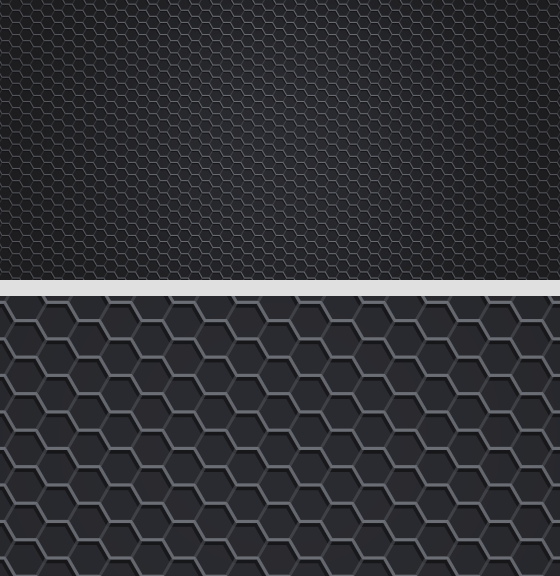
Top: the whole. Bottom: its middle third, enlarged.
Write a Shadertoy shader that draws this pattern.

```glsl
// Dark honeycomb mesh: bevelled hexagon outlines over a softly lit charcoal panel.

const float ROWS = 23.0;                     // hexagons down the canvas
const vec2 CELL = vec2(1.7320508, 1.0);      // staggered lattice period
const vec2 PHASE = vec2(0.45, 0.16);         // centre of the first cell
const vec2 LIGHT_DIR = vec2(0.5, 0.8660254); // light from the upper right

// Position relative to the nearest hexagon centre
vec2 hexLocal(vec2 p) {
    vec2 a = mod(p + 0.5 * CELL, CELL) - 0.5 * CELL;
    vec2 b = mod(p, CELL) - 0.5 * CELL;
    return dot(a, a) < dot(b, b) ? a : b;
}

// Distances to the flat, falling and rising edge pairs
vec3 edgeDistances(vec2 q) {
    return 0.5 - abs(vec3(q.y,
                          dot(q, vec2(0.8660254, 0.5)),
                          dot(q, vec2(0.8660254, -0.5))));
}

// Strongest wire coverage, weighted by edge orientation
float wire(vec2 p, float halfWidth, float blur, vec3 weights) {
    vec3 d = edgeDistances(hexLocal(p));
    vec3 cover = clamp((halfWidth - d) / blur + 0.5, 0.0, 1.0) * weights;
    return max(cover.x, max(cover.y, cover.z));
}

// Charcoal panel, brighter in the middle and darker at the sides
vec3 panel(vec2 uv) {
    float r = length((uv - 0.5) * vec2(2.0, 1.1));
    vec3 centre = vec3(0.165, 0.168, 0.188);
    vec3 rim = vec3(0.112, 0.113, 0.122);
    return mix(centre, rim, smoothstep(0.05, 1.05, r));
}

void mainImage(out vec4 fragColor, in vec2 fragCoord) {
    vec2 uv = fragCoord / iResolution.xy;
    vec2 p = fragCoord / iResolution.y * ROWS - PHASE;
    float pixel = ROWS / iResolution.y;

    vec3 color = panel(uv);
    float glow = 1.0 - 0.22 * smoothstep(0.2, 1.0, abs(uv.x * 2.0 - 1.0));

    // Recess below and left of each wire
    float shade = wire(p + LIGHT_DIR * 0.11, 0.05, pixel, vec3(1.0, 0.9, 0.35));
    color = mix(color, vec3(0.075, 0.075, 0.085), 0.85 * shade);

    // Lit wires: edges parallel to the light stay dim
    float lit = wire(p, 0.043, pixel, vec3(1.0, 0.9, 0.4));
    color = mix(color, vec3(0.42, 0.43, 0.46) * glow, lit);

    fragColor = vec4(color, 1.0);
}
```
